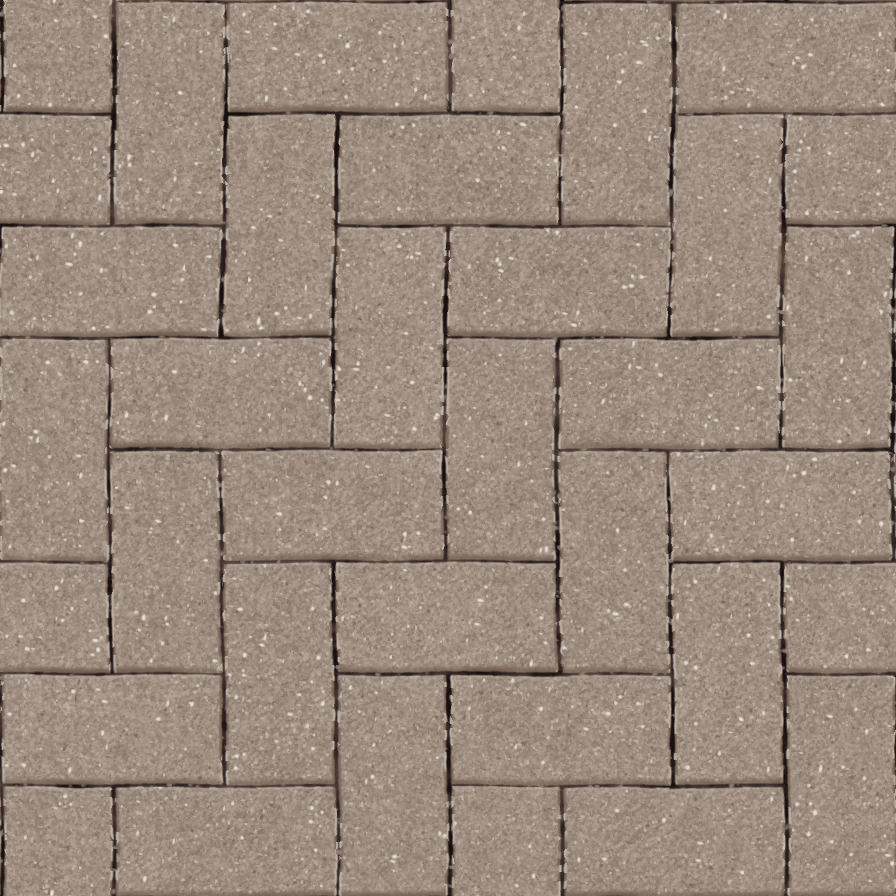
This texture is drawn by a three.js fragment shader. Its source:

```glsl
// Herringbone paving of speckled grey-brown concrete bricks with thin, ragged joints.
varying vec2 vUv;

float hash(vec2 p) {
  return fract(sin(dot(p, vec2(127.1, 311.7))) * 43758.5);
}

// Cellular noise: x = distance to the nearest point, y = random value of its cell.
vec2 cellular(vec2 p) {
  vec2 cell = floor(p);
  vec2 nearest = vec2(9.0, 0.0);
  for (int j = -1; j <= 1; j++) {
    for (int i = -1; i <= 1; i++) {
      vec2 c = cell + vec2(float(i), float(j));
      vec2 point = c + vec2(hash(c), hash(c + 37.3));
      float d = length(p - point);
      if (d < nearest.x) nearest = vec2(d, hash(c + 71.9));
    }
  }
  return nearest;
}

// Layered, warped sines for soft blotches, roughly -1 to 1.
float blotches(vec2 p) {
  float sum = 0.0;
  float weight = 0.5;
  for (int i = 0; i < 4; i++) {
    p = mat2(0.8, 0.6, -0.6, 0.8) * p * 1.7 + 3.1;
    p += 0.6 * sin(p.yx * 1.3);
    sum += weight * sin(p.x) * sin(p.y);
    weight *= 0.7;
  }
  return sum;
}

// Soft grains picked from a share of the cells, with varied radius and strength.
float specks(vec2 p, float share, float radius) {
  vec2 c = cellular(p + 0.12 * sin(p.yx * 3.7));
  float pick = (c.y - 1.0 + share) / share;
  float size = radius * (0.5 + 0.7 * pick * pick);
  return step(0.0, pick) * (0.35 + 0.65 * pick) * (1.0 - smoothstep(size * 0.3, size * 1.5, c.x));
}

void main() {
  vec3 lightStone = vec3(0.64, 0.58, 0.53);
  vec3 midStone = vec3(0.57, 0.51, 0.46);
  vec3 brown = vec3(0.45, 0.38, 0.33);
  vec3 darkBrown = vec3(0.29, 0.23, 0.20);
  vec3 jointBlack = vec3(0.10, 0.06, 0.05);
  vec3 paleGrain = vec3(0.78, 0.74, 0.70);

  // Eight by eight half-bricks, rows counted downward, courses slightly bowed.
  vec2 p = vec2(vUv.x, 1.0 - vUv.y) * 8.0;
  vec2 laid = p + vec2(0.025 * (1.0 - cos(p.y * 0.7854)) - 0.02, -0.015);
  laid += 0.006 * sin(p.yx * 4.7 + 1.0);

  // Herringbone: the diagonal step selects upright or lying halves.
  vec2 cell = floor(laid);
  float k = mod(cell.x - cell.y, 4.0);
  vec2 size = k < 1.5 ? vec2(1.0, 2.0) : vec2(2.0, 1.0);
  vec2 corner = cell;
  if (k < 0.5) corner.y -= 1.0;
  if (k > 2.5) corner.x -= 1.0;
  vec2 id = mod(corner, 8.0);
  vec2 q = laid - corner - 0.5 * size;
  q += 0.010 * (vec2(hash(id + 5.2), hash(id + 9.7)) - 0.5);

  // Distances to the sides, roughened by chips.
  vec2 chip = cellular(p * 14.0);
  float ragged = 0.018 * (chip.y - 0.5) * (1.0 - smoothstep(0.2, 0.9, chip.x));
  float wave = blotches(p * 1.6 + 8.0);
  float wear = blotches(p * 4.0 + 2.0);
  vec2 edge = 0.5 * size - abs(q);
  vec2 inner = max(0.035 - edge, 0.0);
  float smoothSide = min(0.035 - length(inner), max(min(edge.x, edge.y), 0.0));
  bool between = edge.x < edge.y;
  float side = smoothSide + (between ? 1.0 : 0.5) * ragged;
  float sideX = edge.x + ragged;
  float sideY = edge.y + 0.5 * ragged;

  // Stone: tone per brick, blotches and two sizes of grain on a turned lattice.
  vec2 turned = mat2(0.82, 0.57, -0.57, 0.82) * p;
  vec2 grain = cellular(turned * 25.0);
  vec2 fine = cellular(turned * 43.0 + 5.0);
  float tone = 0.66 + 0.12 * (hash(id + 2.3) - 0.5) + 0.16 * blotches(p * 0.9) + 0.28 * wear;
  tone += 1.0 * (grain.y - 0.5) + 0.7 * (0.45 - grain.x) + 1.4 * (fine.y - 0.5);
  vec3 color = mix(midStone, lightStone, tone);

  // Pale and dark aggregate, from fine sand to bright chips.
  color = mix(color, brown, 0.85 * specks(turned * 16.0 + 31.0, 0.08, 0.28));
  color = mix(color, paleGrain, 0.85 * specks(turned * 24.0 + 7.0, 0.16, 0.38));
  color = mix(color, vec3(0.92, 0.89, 0.85), specks(turned * 13.0, 0.13, 0.26));

  // Bevels: shaded foot, faintly lit head, pale broken rims on the flanks.
  float foot = step(0.0, q.y) * (1.0 - smoothstep(0.025, 0.085, sideY));
  color = mix(color, brown, foot * clamp(0.75 + 0.4 * wave, 0.0, 1.0));
  float head = step(q.y, 0.0) * (1.0 - smoothstep(0.02, 0.05, sideY));
  color = mix(color, mix(lightStone, paleGrain, chip.y), 0.5 * head);
  float flank = 1.0 - smoothstep(0.025, 0.05, sideX);
  float broken = smoothstep(0.35, 0.65, chip.y + 0.3 * wear);
  color = mix(color, mix(brown, paleGrain, broken), 0.75 * flank);

  // Joints: brown shoulder, then a dark core that is blacker between flanks.
  float core = (between ? 0.010 : 0.006) + 0.004 * wave + 0.004 * wear;
  float depth = clamp((between ? 0.72 : 0.48) + 0.5 * wear + 0.5 * wave, 0.15, 1.0);
  float shoulder = 1.0 - smoothstep(core, core + 0.017, side);
  color = mix(color, darkBrown, 0.8 * shoulder);
  float black = 1.0 - smoothstep(core - 0.007, core + 0.008, side);
  color = mix(color, jointBlack, depth * black);

  // Crumbs of grit lodged in the upright gaps.
  float gap = 1.0 - smoothstep(0.02, 0.045, between ? side : side + 0.02);
  float grit = specks(turned * 15.0 + 19.0, 0.24, 0.38) * gap;
  color = mix(color, lightStone, 0.8 * grit);

  gl_FragColor = vec4(color, 1.0);
}
```
